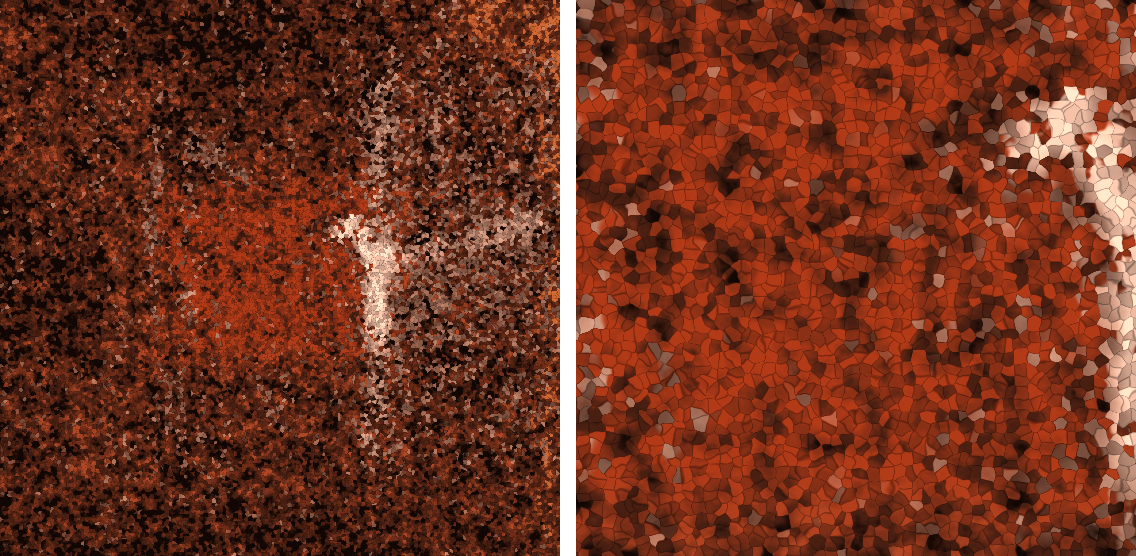
Left, the full canvas; right, a detail of the centre.
Reproduce this texture procedurally as a Shadertoy shader.

```glsl
// Rusted, granular metal plate with a warm centre and flaking pale paint.

const float GRAINS = 145.0; // grains along the canvas height

const vec3 SOOT  = vec3(0.065, 0.025, 0.013);
const vec3 BROWN = vec3(0.27, 0.115, 0.065);
const vec3 RUST  = vec3(0.43, 0.17, 0.09);
const vec3 EMBER = vec3(0.66, 0.27, 0.14);
const vec3 GLOW  = vec3(0.66, 0.19, 0.06);
const vec3 OCHRE = vec3(0.78, 0.39, 0.19);
const vec3 TAN   = vec3(0.51, 0.33, 0.26);
const vec3 CREAM = vec3(0.95, 0.75, 0.65);

float hash(vec2 p) {
    return fract(sin(dot(p, vec2(127.1, 311.7))) * 43758.5453);
}

float noise(vec2 p) {
    vec2 i = floor(p), f = fract(p);
    f = f * f * (3.0 - 2.0 * f);
    return mix(mix(hash(i), hash(i + vec2(1, 0)), f.x),
               mix(hash(i + vec2(0, 1)), hash(i + vec2(1, 1)), f.x), f.y);
}

float fbm(vec2 p) {
    float sum = 0.0, amp = 0.5;
    for (int i = 0; i < 4; i++) {
        sum += amp * noise(p);
        p = p * 2.03 + 17.3;
        amp *= 0.5;
    }
    return sum / 0.9375;
}

// Soft elliptical spot
float spot(vec2 p, vec2 centre, vec2 radius) {
    vec2 d = (p - centre) / radius;
    return exp(-dot(d, d));
}

// Soft stroke from a to b
float stroke(vec2 p, vec2 a, vec2 b, float width) {
    vec2 ab = b - a;
    float h = clamp(dot(p - a, ab) / dot(ab, ab), 0.0, 1.0);
    float d = length(p - a - ab * h) / width;
    return exp(-d * d);
}

// Rounded cells: two random values per grain and the distance to its rim
vec3 grains(vec2 p) {
    vec2 cell = floor(p), values = vec2(0.0);
    float total = 0.0, near = 9.0, next = 9.0;
    for (int y = -1; y <= 1; y++)
    for (int x = -1; x <= 1; x++) {
        vec2 id = cell + vec2(x, y);
        vec2 seed = vec2(hash(id), hash(id + 71.7));
        vec2 d = id + 0.1 + 0.8 * seed - p;
        float dist = dot(d, d) + 0.15 * hash(id + 33.1);
        float w = exp(-28.0 * dist);
        values += w * vec2(hash(id + 5.3), hash(id + 19.9));
        total += w;
        next = min(next, max(near, dist));
        near = min(near, dist);
    }
    return vec3(values / total, next - near);
}

// Density of flaked paint
float paintField(vec2 p, float core) {
    float right = smoothstep(0.56, 0.72, p.x) * smoothstep(0.05, 0.28, p.y)
                * smoothstep(1.0, 0.8, p.y);
    float threads = smoothstep(0.60, 0.85, noise(p * vec2(52.0, 7.0)))
                  * smoothstep(0.08, 0.3, p.x) * smoothstep(0.04, 0.2, p.y);
    float left = stroke(p, vec2(0.285, 0.52), vec2(0.28, 0.88), 0.010);
    float scratch = stroke(p, vec2(0.36, 0.74), vec2(0.43, 0.685), 0.017);
    float patches = spot(p, vec2(0.83, 0.50), vec2(0.16, 0.13))
                  + 0.6 * spot(p, vec2(0.69, 0.79), vec2(0.10, 0.10));
    return 0.035 + 0.16 * right + 0.22 * threads + 0.32 * left
         + 0.65 * scratch + 0.28 * patches + 0.85 * core;
}

// Brightest flakes: a trunk with a hook and a side arm
float paintCore(vec2 p) {
    float trunk = stroke(p, vec2(0.675, 0.40), vec2(0.675, 0.54), 0.020);
    float tail = stroke(p, vec2(0.67, 0.18), vec2(0.685, 0.85), 0.022);
    float hook = stroke(p, vec2(0.60, 0.57), vec2(0.625, 0.60), 0.018)
               + stroke(p, vec2(0.63, 0.59), vec2(0.68, 0.52), 0.020);
    float arm = stroke(p, vec2(0.68, 0.53), vec2(0.95, 0.60), 0.030);
    return min(trunk + 0.35 * tail + 0.8 * hook + 0.4 * arm, 1.0);
}

void mainImage(out vec4 fragColor, in vec2 fragCoord) {
    vec2 uv = fragCoord / iResolution.xy;
    vec2 p = fragCoord / iResolution.y;
    vec2 q = uv + 0.035 * (vec2(fbm(p * 22.0), fbm(p * 22.0 + 40.0)) - 0.5);
    vec2 bend = vec2(noise(p * 190.0), noise(p * 190.0 + 9.0)) - 0.5;
    vec3 grain = grains(p * GRAINS + 0.5 * bend);
    float clump = fbm(p * 60.0 + 8.0);

    // Broad light and shade
    float warm = smoothstep(0.22, 0.34, q.x) * smoothstep(0.80, 0.62, q.x)
               * smoothstep(0.30, 0.40, q.y) * smoothstep(0.75, 0.62, q.y);
    float edge = smoothstep(0.90, 1.0, q.x) + spot(q, vec2(0.87, 1.0), vec2(0.14, 0.1));
    float shade = spot(q, vec2(0.05, 0.47), vec2(0.12, 0.12))
                + spot(q, vec2(0.42, 0.96), vec2(0.28, 0.10))
                + 0.8 * spot(q, vec2(0.35, 0.0), vec2(0.5, 0.10));
    float wear = fbm(p * vec2(9.0, 5.0)) + 0.5 * noise(p * vec2(75.0, 4.0)) - 0.75;
    float tone = 0.45 + 0.20 * warm + 0.14 * edge - 0.15 * shade + 0.28 * wear
               + 0.55 * (grain.x - 0.5) + 0.85 * (clump - 0.5);

    // Rust from soot to ember
    vec3 hot = mix(mix(EMBER, GLOW, 0.7 * warm), OCHRE, min(edge, 1.0));
    vec3 color = mix(SOOT, BROWN, smoothstep(0.12, 0.36, tone));
    color = mix(color, mix(RUST, GLOW, 0.35 * warm), smoothstep(0.38, 0.62, tone));
    color = mix(color, hot, smoothstep(0.62, 0.88, tone));

    // Pale flakes
    float core = paintCore(q);
    float density = paintField(q, core) * (0.3 + 1.4 * fbm(p * 42.0 + 3.0));
    float flake = smoothstep(-0.06, 0.06, density - grain.y)
                * smoothstep(0.10, 0.28, tone + 0.2 * core);
    float shine = clamp(0.9 * core + 0.6 * (tone - 0.45), 0.0, 1.0);
    vec3 paint = mix(TAN, CREAM, shine) * (0.8 + 0.4 * grain.x);
    color = mix(color, paint, flake);

    // Dark seams between grains
    color *= mix(0.72, 1.06, smoothstep(0.0, 0.16, grain.z));
    fragColor = vec4(color, 1.0);
}
```
